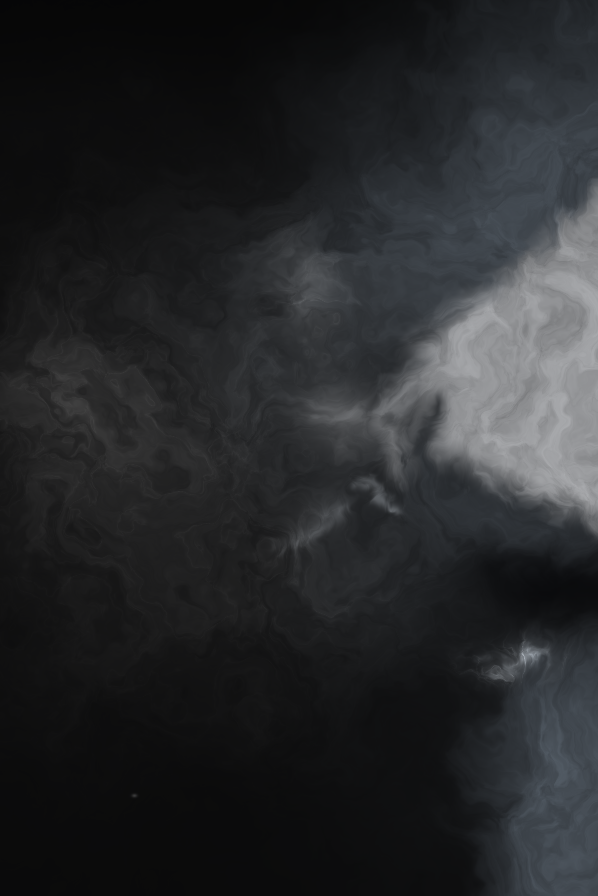
Reproduce this background procedurally as a Shadertoy shader.

```glsl
// Pale smoke drifting from the right into a dark room, with blue-grey haze
// above and below it. Soft ellipses and distance fields set the large masses;
// domain-warped gradient noise curls their edges and draws the filaments.

vec2 gradient(vec2 cell) {
    uvec2 k = uvec2(ivec2(cell) + 4096);
    uint h = k.x * 1597334677u ^ k.y * 3812015801u;
    h = (h ^ (h >> 15)) * 2246822519u;
    h ^= h >> 13;
    float angle = float(h & 65535u) * 6.2832 / 65536.0;
    return vec2(cos(angle), sin(angle));
}

float gradientNoise(vec2 p) {
    vec2 i = floor(p), f = p - i;
    vec2 u = f * f * f * (f * (f * 6.0 - 15.0) + 10.0);
    vec2 e = vec2(1, 0);
    float low = mix(dot(gradient(i), f), dot(gradient(i + e), f - e), u.x);
    float high = mix(dot(gradient(i + e.yx), f - e.yx), dot(gradient(i + 1.0), f - 1.0), u.x);
    return 1.4 * mix(low, high, u.y);
}

float fbm(vec2 p) {
    float sum = 0.0, amplitude = 0.5;
    for (int i = 0; i < 5; i++) {
        sum += amplitude * gradientNoise(p);
        p = mat2(1.6, 1.2, -1.2, 1.6) * p + 3.7;
        amplitude *= 0.5;
    }
    return sum;
}

// Gaussian ellipse whose first axis points along angle
float puff(vec2 p, vec2 center, vec2 radii, float angle) {
    float c = cos(angle), s = sin(angle);
    vec2 d = mat2(c, -s, s, c) * (p - center) / radii;
    return exp(-dot(d, d));
}

float segment(vec2 p, vec2 a, vec2 b) {
    vec2 pa = p - a, ba = b - a;
    return length(pa - ba * clamp(dot(pa, ba) / dot(ba, ba), 0.0, 1.0));
}

float stroke(vec2 p, vec2 a, vec2 b, float width) {
    float d = segment(p, a, b) / width;
    return exp(-d * d);
}

void mainImage(out vec4 fragColor, in vec2 fragCoord) {
    vec2 p = fragCoord / iResolution.xy * vec2(0.667, 1.0);

    // Broad swirl, then finer curls carried along by it
    vec2 swirl = vec2(fbm(p * 5.0 + 2.1), fbm(p * 5.0 + 17.3));
    vec2 curl = vec2(fbm(p * 15.0 + swirl * 3.0 + 5.2), fbm(p * 15.0 + swirl * 3.0 + 31.7));
    vec2 q = p + 0.025 * swirl + 0.028 * curl;
    vec2 loose = p + 0.10 * swirl + 0.03 * curl;
    float streaks = fbm(p * 8.0 + swirl * 2.5 + curl * 1.2);
    float threads = exp(-18.0 * abs(fbm(p * 7.0 + swirl * 4.0 + curl * 0.6 + 9.0)));

    // Dark room and neutral smoke on the left
    vec3 color = vec3(0.040, 0.040, 0.042) * mix(1.0, 0.6, smoothstep(0.85, 1.0, p.y));
    float grey = 0.080 * puff(loose, vec2(0.22, 0.50), vec2(0.25, 0.25), 0.0);
    grey += 0.070 * puff(loose, vec2(0.08, 0.52), vec2(0.10, 0.11), 0.5);
    grey += 0.085 * puff(q, vec2(0.345, 0.672), vec2(0.035, 0.055), 0.3);
    grey += 0.030 * puff(loose, vec2(0.32, 0.33), vec2(0.13, 0.06), 0.0);
    color += vec3(1.0, 0.99, 0.98) * grey * (1.0 + 0.9 * streaks + 0.35 * threads);

    // Blue-grey haze: upper right, below the cloud, lower right
    float haze = 0.245 * puff(loose, vec2(0.60, 0.79), vec2(0.30, 0.17), 0.64);
    haze += 0.13 * puff(loose, vec2(0.60, 0.43), vec2(0.13, 0.06), -0.3);
    haze += 0.06 * puff(loose, vec2(0.45, 0.38), vec2(0.13, 0.12), 0.0);
    float lower = smoothstep(0.49, 0.63, loose.x) * smoothstep(0.33, 0.21, loose.y);
    haze += lower * mix(0.20, 0.25, smoothstep(0.27, 0.12, p.y));
    haze += 0.025 * puff(p, vec2(0.50, 0.16), vec2(0.15, 0.20), 0.0);
    color += vec3(0.89, 1.0, 1.11) * haze * (1.0 + 0.5 * streaks);

    // Black gap between the cloud and the lower haze
    float gap = puff(q, vec2(0.615, 0.348), vec2(0.09, 0.038), -0.15);
    color = mix(color, vec3(0.035, 0.037, 0.045), 0.9 * gap);

    // Bright cloud: a wedge opening to the right, with a curling hook at its tip
    float upperEdge = 0.78 * (q.y - 0.575 - 0.8 * (q.x - 0.40));
    float lowerEdge = 0.925 * (0.495 - 0.41 * (q.x - 0.47) - q.y);
    float wedge = max(max(upperEdge, lowerEdge), 0.45 - q.x);
    float hook = min(segment(q, vec2(0.465, 0.575), vec2(0.425, 0.535)),
                     segment(q, vec2(0.425, 0.535), vec2(0.445, 0.48))) - 0.022;
    float cloud = smoothstep(0.016, -0.032, min(wedge, hook));
    cloud *= 1.0 - 0.85 * stroke(q, vec2(0.468, 0.485), vec2(0.482, 0.545), 0.014);
    float tip = 0.50 * puff(q, vec2(0.385, 0.532), vec2(0.045, 0.032), -0.3);
    float density = max(cloud * mix(0.62, 0.98, smoothstep(0.41, 0.53, p.x)), tip);
    float light = 1.03 + 0.30 * streaks - 0.05 * threads;
    light -= 0.13 * smoothstep(0.66, 0.78, p.y);
    color = mix(color, vec3(0.58, 0.585, 0.595) * light, density);

    // Thin lit wisps
    float wisps = 0.24 * stroke(q, vec2(0.405, 0.450), vec2(0.445, 0.430), 0.006);
    wisps += 0.10 * stroke(q, vec2(0.305, 0.380), vec2(0.385, 0.425), 0.008);
    wisps += 0.06 * puff(q, vec2(0.355, 0.420), vec2(0.045, 0.022), 0.6);
    wisps += puff(q, vec2(0.575, 0.263), vec2(0.045, 0.018), 0.25) * (0.13 + 0.22 * threads);
    wisps += 0.15 * stroke(q, vec2(0.548, 0.250), vec2(0.610, 0.272), 0.006);
    color += vec3(0.97, 1.0, 1.03) * wisps * (1.0 + streaks);

    // One floating mote
    color += 0.18 * puff(p, vec2(0.150, 0.112), vec2(0.003, 0.002), 0.0);

    fragColor = vec4(clamp(color, 0.0, 1.0), 1.0);
}
```
